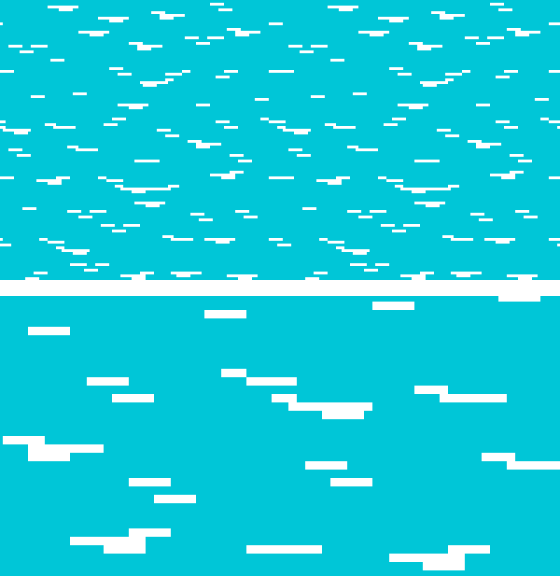
Top, the full canvas; bottom, a detail of the centre.
Write a Shadertoy shader that draws this texture.

```glsl
// Turquoise water with scattered blocky white ripples, tiled twice across.

const vec3 WATER = vec3(0.0, 0.775, 0.845);
const vec3 FOAM = vec3(1.0);
const float TILE_CELLS = 100.0;         // cells along one side of a tile
const vec2 SLOT = vec2(20.0, 10.0);     // cells reserved for one ripple

// Integer hash: three values in 0..1 for a slot.
vec3 hash3(vec2 id, uint seed) {
    uvec3 v = uvec3(uint(id.x), uint(id.y), seed) * 1664525u + 1013904u;
    v.x += v.y * v.z; v.y += v.z * v.x; v.z += v.x * v.y;
    v ^= v >> 16u;
    v.x += v.y * v.z; v.y += v.z * v.x; v.z += v.x * v.y;
    return vec3(v & 65535u) / 65536.0;
}

// Area of a pixel covered by a one-cell-high dash starting at (x, y).
float dash(vec2 p, float x, float y, float len, float pixel) {
    vec2 lo = max(p - 0.5 * pixel, vec2(x, y));
    vec2 hi = min(p + 0.5 * pixel, vec2(x + len, y + 1.0));
    vec2 covered = max(hi - lo, 0.0) / pixel;
    return covered.x * covered.y;
}

// Shallow trough: a long dash with a short one hanging below it.
float cup(vec2 p, float x, float y, float len, float pixel) {
    return dash(p, x, y, len, pixel) + dash(p, x + 4.0, y - 1.0, 5.0, pixel);
}

// Two overlapping dashes that descend by one cell.
float stair(vec2 p, float x, float y, float len, float pixel) {
    return dash(p, x, y, 0.5 * len, pixel)
         + dash(p, x + 3.0, y - 1.0, len, pixel);
}

// One ripple, its kind picked by a value in 0..1.
float ripple(vec2 p, float kind, float pixel) {
    if (kind < 0.17) return dash(p, -2.0, 0.0, 5.0, pixel);
    if (kind < 0.22) return dash(p, -4.0, 0.0, 9.0, pixel);
    if (kind < 0.40)                                    // offset pair
        return dash(p, -4.0, 1.0, 5.0, pixel)
             + dash(p, -1.0, -1.0, 5.0, pixel);
    if (kind < 0.52)                                    // open trough
        return dash(p, -7.0, 1.0, 5.0, pixel)
             + dash(p, -3.0, -1.0, 5.0, pixel)
             + dash(p, 1.0, 1.0, 6.0, pixel);
    if (kind < 0.68) return stair(p, -6.0, 0.0, 8.0, pixel);
    if (kind < 0.86) return cup(p, -5.0, 0.0, 11.0, pixel);
    if (kind < 0.94)                                    // trough with an arm
        return cup(p, -6.0, 0.0, 9.0, pixel)
             + dash(p, 1.0, 1.0, 5.0, pixel);
    return stair(p, -9.0, 3.0, 6.0, pixel)              // long sweep
         + dash(p, -3.0, 0.0, 3.0, pixel)
         + cup(p, -1.0, -1.0, 10.0, pixel);
}

// Total foam from the ripples in the slots around p.
float foamCoverage(vec2 p, float pixel) {
    float foam = 0.0;
    vec2 slotCount = TILE_CELLS / SLOT;
    for (int j = -1; j <= 1; j++) {
        float row = floor(p.y / SLOT.y) + float(j);
        float stagger = 0.5 * SLOT.x * mod(row, 2.0);
        for (int i = -1; i <= 1; i++) {
            float column = floor((p.x - stagger) / SLOT.x) + float(i);
            vec2 slot = vec2(column, row);
            vec2 id = mod(slot, slotCount);
            vec3 place = hash3(id, 7u);
            vec3 style = hash3(id, 23u);
            // Whole-cell jitter keeps every ripple on the cell grid.
            vec2 jitter = floor(place.xy * vec2(9.0, 8.0)) - 4.0;
            vec2 centre = (slot + 0.5) * SLOT + vec2(stagger, 0.0) + jitter;
            vec2 local = p - centre;
            if (style.y < 0.4) local.x = -local.x;
            foam += ripple(local, style.x, pixel);
        }
    }
    return min(foam, 1.0);
}

void mainImage(out vec4 fragColor, in vec2 fragCoord) {
    float pixel = TILE_CELLS / iResolution.y;           // pixel size in cells
    float foam = foamCoverage(fragCoord * pixel, pixel);
    fragColor = vec4(mix(WATER, FOAM, foam), 1.0);
}
```
